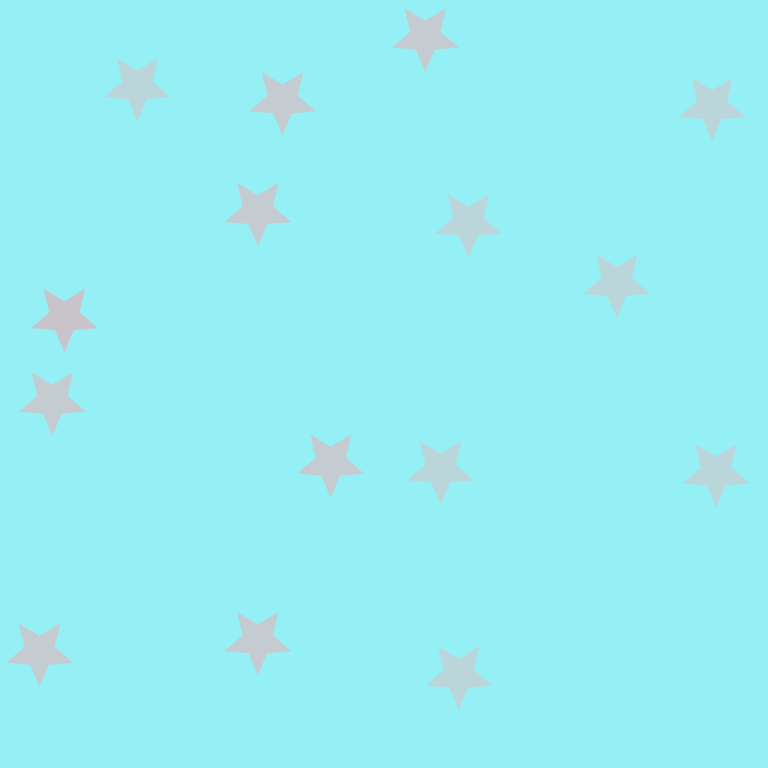
Reproduce this pattern procedurally as a WebGL 2 fragment shader.

```glsl
#version 300 es
precision highp float;
// Flat, upside-down five-pointed stars in muted greys scattered on pale cyan.
// Each star sits at a random spot inside one cell of a loose 4 by 4 grid,
// and is drawn from a distance function folded into one half point.

uniform vec2 u_resolution;
out vec4 fragColor;

const float PI = 3.14159265;

vec2 hash2(float n) {
    return fract(sin(vec2(n * 127.1 + 31.7, n * 269.5 + 83.3)) * 43758.5453);
}

// Signed distance to the edge of a star with one tip pointing down
float starDistance(vec2 p, float tipRadius, float notchRadius) {
    float halfSector = PI / 5.0;
    float angle = atan(p.x, -p.y);
    angle = abs(mod(angle + halfSector, 2.0 * halfSector) - halfSector);
    vec2 folded = length(p) * vec2(cos(angle), sin(angle));
    vec2 tip = vec2(tipRadius, 0.0);
    vec2 notch = notchRadius * vec2(cos(halfSector), sin(halfSector));
    vec2 edge = notch - tip;
    return dot(folded - tip, normalize(vec2(edge.y, -edge.x)));
}

// Seven pale stars, seven grey ones and a single rosy one, in shuffled order
vec3 starColor(int index) {
    int rank = (index * 11) % 15;
    if (rank < 7) return vec3(0.73, 0.84, 0.86);
    if (rank < 14) return vec3(0.77, 0.80, 0.82);
    return vec3(0.79, 0.77, 0.79);
}

void main() {
    vec2 uv = gl_FragCoord.xy / u_resolution;
    float pixel = 1.0 / min(u_resolution.x, u_resolution.y);
    vec3 color = vec3(0.58, 0.94, 0.96);

    // Fifteen of the sixteen cells, leaving the lower right one empty
    for (int i = 0; i < 15; i++) {
        vec2 cell = vec2(i % 4, 3 - i / 4);
        vec2 jitter = mix(vec2(0.18), vec2(0.82), hash2(float(i) + 1.0));
        vec2 center = (cell + jitter) / 4.0 + vec2(0.0, 0.03);
        float d = starDistance(uv - center, 0.0459, 0.0207);
        float coverage = 1.0 - smoothstep(-0.7 * pixel, 0.7 * pixel, d);
        color = mix(color, starColor(i), coverage);
    }

    fragColor = vec4(color, 1.0);
}
```
